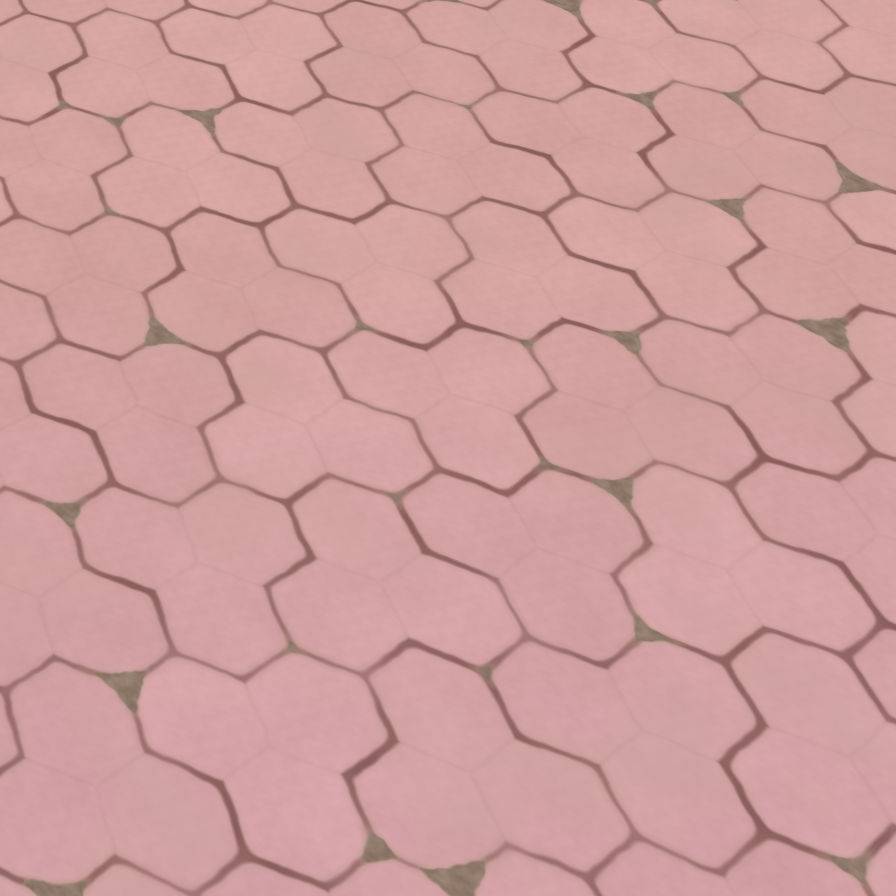
Write a Shadertoy shader that draws this texture.

```glsl
// Pink three-lobed pavers receding in perspective, with dark joints and moss in the corners.

const vec2 HEX_GRID = vec2(1.0, 1.7320508);

float hash(vec2 p) {
    p = fract(p * vec2(0.1031, 0.1137));
    p += dot(p, p.yx + 33.33);
    return fract((p.x + p.y) * p.x * 17.3);
}

// Layered, rotated sines, roughly -1 to 1
float ripple(vec2 p) {
    float sum = 0.0, amp = 0.5;
    for (int i = 0; i < 4; i++) {
        p = mat2(0.8, 0.6, -0.6, 0.8) * p * 1.7 + 1.3;
        sum += amp * sin(p.x + 1.4 * sin(p.y));
        amp *= 0.6;
    }
    return sum;
}

vec2 direction(float degrees) {
    return vec2(cos(radians(degrees)), sin(radians(degrees)));
}

// Centre of the hexagon that holds p
vec2 hexCentre(vec2 p) {
    vec2 a = round(p / HEX_GRID) * HEX_GRID;
    vec2 b = (floor(p / HEX_GRID) + 0.5) * HEX_GRID;
    return distance(p, a) < distance(p, b) ? a : b;
}

// Paver that owns a hexagon: three hexagons each, alternately pointing down and up
vec2 paverOf(vec2 centre) {
    float row = round(centre.y / (0.5 * HEX_GRID.y));
    float odd = mod(row, 2.0);
    float column = round(centre.x - 0.5 * odd);
    float pointsUp = step(1.5 - odd, mod(column, 3.0));
    return vec2(2.0 * floor((column + 0.01) / 3.0) + pointsUp, floor((row + 1.01) / 2.0));
}

// Canvas position, y down, to the ground plane with hexagons one unit apart
vec2 groundPlane(vec2 s) {
    mat2 view = mat2(0.1361, 0.0055, -0.0586 - 0.092 * s.x, 0.1448 + 0.092 * s.y);
    return inverse(view) * vec2(s.x - 0.2188, 0.7982 - s.y) * HEX_GRID;
}

void mainImage(out vec4 fragColor, in vec2 fragCoord) {
    vec2 s = fragCoord / iResolution.xy;
    s.y = 1.0 - s.y;
    vec2 p = groundPlane(s);
    p += 0.016 * vec2(ripple(p * 4.0), ripple(p * 4.0 + 7.0));

    // Distances to joints and creases, and moss at corners shared by three pavers
    vec2 centre = hexCentre(p);
    vec2 paver = paverOf(centre);
    float jointSum = 0.0, crease = 1.0, cornerSize = 0.0, cornerDistance = 1.0;
    for (int k = 0; k < 6; k++) {
        float angle = 60.0 * float(k);
        vec2 normal = direction(angle);
        vec2 neighbour = paverOf(centre + normal);
        vec2 nextNeighbour = paverOf(centre + direction(angle + 60.0));
        float gap = 0.5 - dot(p - centre, normal);
        if (neighbour != paver) jointSum += exp(-40.0 * gap);
        else crease = min(crease, gap);

        vec2 corner = centre + 0.57735 * direction(angle + 30.0);
        float d = distance(p, corner);
        if (neighbour != paver && nextNeighbour != paver && neighbour != nextNeighbour && d < cornerDistance) {
            cornerDistance = d;
            cornerSize = 0.17 * smoothstep(0.4, 1.0, hash(round(corner * vec2(2.0, 3.4641)) + 71.0));
        }
    }
    float joint = -log(jointSum) / 40.0;

    // Paver surface: slight tone shifts, mottling and faint creases
    float mottle = ripple(p * 2.2 + 3.0);
    float grain = ripple(p * 17.0);
    vec3 color = mix(vec3(0.835, 0.645, 0.63), vec3(0.835, 0.64, 0.655), smoothstep(0.1, 0.9, s.y));
    color += 0.03 * (hash(paver + 19.0) - 0.5) + 0.012 * mottle + 0.009 * grain;
    color = mix(color, vec3(0.80, 0.64, 0.61), 0.35 * smoothstep(0.1, 0.8, ripple(p * 0.9 + 5.0)));
    color *= 1.0 - 0.025 * smoothstep(0.035, 0.0, crease);

    // Joints: soft dirty rim and a dark core of uneven width
    float wear = ripple(p * 1.3 + 11.0);
    float width = 0.023 + 0.010 * wear;
    color = mix(color, vec3(0.74, 0.58, 0.56), 0.5 * smoothstep(0.09, 0.015, joint));
    float core = 1.0 - smoothstep(width - 0.018, width + 0.022, joint);
    color = mix(color, vec3(0.54, 0.37, 0.36), core * clamp(0.78 + 0.3 * wear, 0.4, 1.0));

    // Moss: ragged clumps spreading along the joints
    float reach = cornerSize - 0.5 * cornerDistance - 0.9 * max(joint, 0.0) + 0.025 * ripple(p * 7.0 + 2.0);
    float present = smoothstep(0.01, 0.05, cornerSize);
    color = mix(color, vec3(0.72, 0.60, 0.53), 0.45 * present * smoothstep(-0.05, 0.03, reach));
    vec3 moss = vec3(0.55, 0.47, 0.41) + 0.05 * ripple(p * 13.0 + 4.0);
    color = mix(color, moss, 0.92 * present * smoothstep(-0.005, 0.035, reach));

    fragColor = vec4(color, 1.0);
}
```
